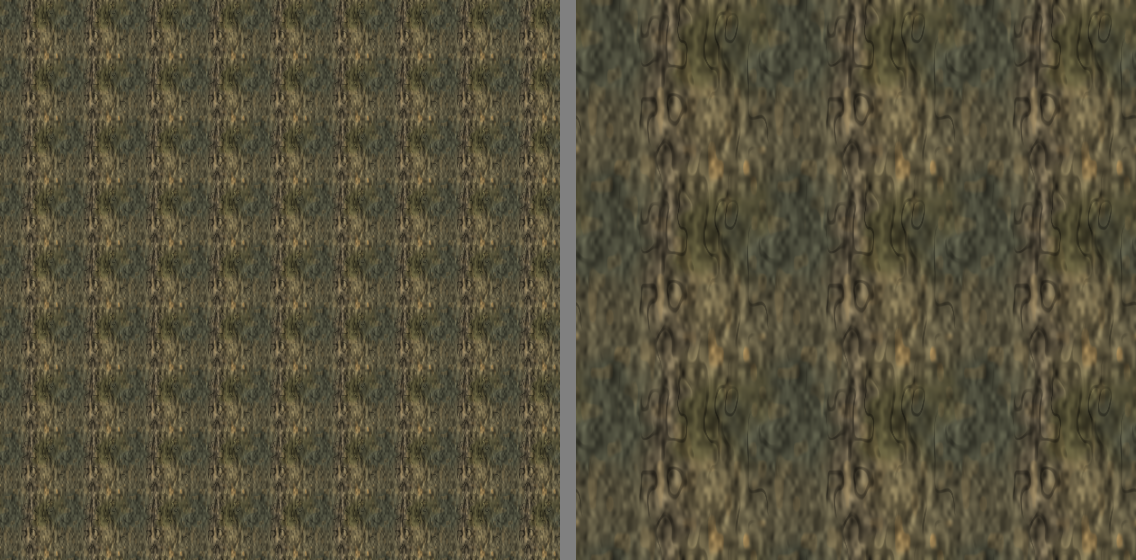
Left, the full canvas; right, a detail of the centre.
Write a three.js fragment shader that draws this texture.

```glsl
// Weathered bark: nine by nine repeats of upright grain with olive, slate, brown and ochre patches.
varying vec2 vUv;

const float REPEATS = 9.0;
const vec3 BASE = vec3(0.330, 0.308, 0.230);
const vec3 OLIVE = vec3(0.292, 0.276, 0.180);
const vec3 SLATE = vec3(0.262, 0.264, 0.208);
const vec3 BROWN = vec3(0.318, 0.284, 0.228);
const vec3 TAN = vec3(0.430, 0.385, 0.270);
const vec3 OCHRE = vec3(0.510, 0.410, 0.250);
const vec2 PATCH_CELLS = vec2(5.0, 5.0);   // noise cells in one repeat
const vec2 STREAK_CELLS = vec2(26.0, 9.0);
const vec2 FIBRE_CELLS = vec2(48.0, 24.0);
const vec2 FLECK_CELLS = vec2(22.0, 10.0);
const vec2 CRACK_CELLS = vec2(19.0, 7.0);
const vec2 RELIEF_SHIFT = vec2(0.018, -0.014);
const float GRAIN_CONTRAST = 0.90;
const float RELIEF = 0.45;
const float CRACK_DEPTH = 0.30;
const float EDGE_WARP = 0.38;
const float GRAIN_BEND = 0.05;
const float WEAR = 0.03;

float hash(vec2 p) {
  return fract(sin(dot(p, vec2(127.1, 311.7))) * 43758.545);
}

// Whole-number wrap; the half step keeps rounding away from the period.
vec2 wrapCell(vec2 cell, vec2 period) {
  return floor(mod(cell + 0.5, period));
}

// Value noise that wraps after the given number of cells.
float noise(vec2 p, vec2 period, float seed) {
  vec2 i = floor(p);
  vec2 f = fract(p);
  f = f * f * (3.0 - 2.0 * f);
  vec2 lo = wrapCell(i, period) + seed;
  vec2 hi = wrapCell(i + 1.0, period) + seed;
  return mix(mix(hash(lo), hash(vec2(hi.x, lo.y)), f.x),
             mix(hash(vec2(lo.x, hi.y)), hash(hi), f.x), f.y);
}

float layer(vec2 p, vec2 cells, float seed) {
  return noise(p * cells, cells, seed);
}

float clouds(vec2 p, float seed) {
  float sum = 0.0;
  float weight = 0.5;
  vec2 cells = PATCH_CELLS;
  for (int i = 0; i < 3; i++) {
    sum += weight * layer(p, cells, seed + float(i) * 7.0);
    cells *= 2.0;
    weight *= 0.5;
  }
  return sum / 0.875;
}

// Soft band around a centre, wrapping at the borders of a repeat.
float band(float x, float centre, float width) {
  float d = abs(fract(x - centre + 0.5) - 0.5);
  return 1.0 - smoothstep(0.0, width, d);
}

float blob(vec2 p, vec2 centre, vec2 size) {
  return band(p.x, centre.x, size.x) * band(p.y, centre.y, size.y);
}

void main() {
  vec2 grid = vUv * REPEATS;
  vec2 tile = fract(grid);

  // Ragged coordinates for the patch borders
  float patchA = clouds(tile, 3.0);
  float patchB = clouds(tile, 41.0);
  vec2 ragged = tile + (vec2(patchA, patchB) - 0.5) * EDGE_WARP;

  // Slate heart on the repeat's border, olive moss to the left of it
  float slate = min(1.0, 2.0 * blob(ragged, vec2(0.14, 0.74), vec2(0.36, 0.46)));
  float olive = min(1.0, 2.0 * blob(ragged, vec2(0.80, 0.76), vec2(0.34, 0.40)));
  vec3 color = mix(BASE, OLIVE, olive);
  color = mix(color, SLATE, slate);

  // Brown upright strip with tan wear beside it
  float strip = band(ragged.x, 0.50, 0.18);
  color = mix(color, BROWN, strip * 0.8);
  float tanWear = blob(ragged, vec2(0.68, 0.26), vec2(0.36, 0.46));
  color = mix(color, TAN, tanWear * 0.8);
  color *= 1.0 + (patchB - 0.5) * 0.34;

  // Ochre flecks gathered low in each repeat
  float fleck = smoothstep(0.62, 0.80, layer(tile, FLECK_CELLS, 89.0));
  float fleckArea = 0.18 + 0.6 * blob(tile, vec2(0.86, 0.12), vec2(0.5, 0.16));
  color = mix(color, OCHRE, fleck * fleckArea);

  // Upright grain, lit from one side
  vec2 bent = tile + vec2((patchA - 0.5) * GRAIN_BEND, 0.0);
  float streak = layer(bent, STREAK_CELLS, 13.0);
  float relief = streak - layer(bent + RELIEF_SHIFT, STREAK_CELLS, 13.0);
  float fibre = layer(bent, FIBRE_CELLS, 57.0);
  float grain = mix(streak, fibre, 0.65) - 0.5;
  float roughness = 0.85 + 0.25 * strip + 0.2 * tanWear;
  color *= 1.03 + (grain * GRAIN_CONTRAST + relief * RELIEF) * roughness;

  // Thin dark cracks, broken up along their length
  float crackField = layer(bent, CRACK_CELLS, 71.0);
  float crack = 1.0 - smoothstep(0.02, 0.10, abs(crackField - 0.45));
  crack *= smoothstep(0.35, 0.65, patchA + 0.25 * strip);
  color *= 1.0 - crack * CRACK_DEPTH;

  // Slight wear that differs between repeats
  float wear = noise(grid * 2.0, vec2(REPEATS * 2.0), 23.0) - 0.5;
  color *= 1.04 + wear * WEAR;

  gl_FragColor = vec4(clamp(color, 0.0, 1.0), 1.0);
}
```
